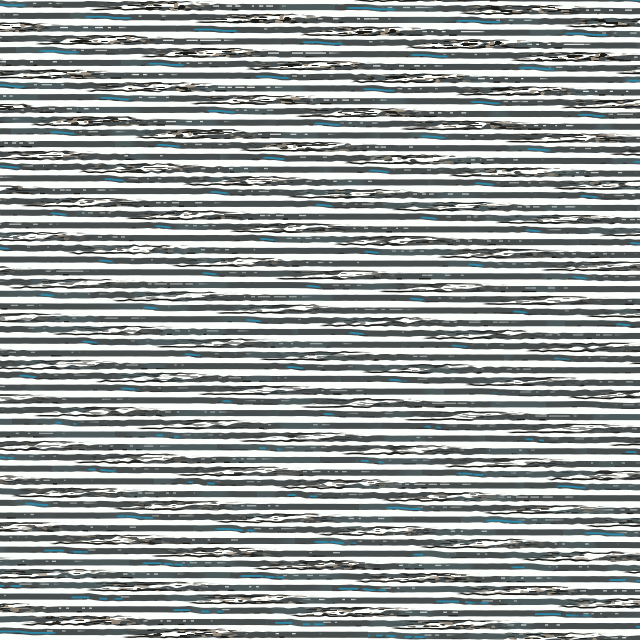
Write a WebGL 2 fragment shader that draws this pattern.

```glsl
#version 300 es
precision highp float;
// Thin charcoal stripes on white, stepped by torn breaks along shallow diagonals.
#define ROWS 55.1        // stripes down the canvas
#define SLOPE 0.011      // mean fall of a stripe across the canvas
#define PERIOD 0.578     // distance between breaks on one stripe
#define ROW_SHIFT 0.1648 // sideways move of the breaks per row
#define DRIFT 0.000061   // slow loss of that move
#define BREAK_START 0.234
#define HALF_WIDTH 0.26  // half stripe thickness, in rows
#define STEP 0.345       // total fall per period, in rows

uniform vec2 u_resolution;
out vec4 fragColor;

const vec3 PAPER = vec3(0.99, 1.0, 0.99);
const vec3 CHARCOAL = vec3(0.28, 0.30, 0.30);
const vec3 SLATE = vec3(0.31, 0.37, 0.38);
const vec3 BLACK = vec3(0.10, 0.10, 0.09);
const vec3 BEIGE = vec3(0.62, 0.57, 0.50);
const vec3 BLUE = vec3(0.16, 0.56, 0.70);

float hash(vec2 p) {
  p = fract(p * vec2(0.1031, 0.1137));
  p += dot(p, p.yx + 33.33);
  return fract((p.x + p.y) * p.x * 17.0);
}

float noise(vec2 p) {
  vec2 i = floor(p), f = fract(p);
  f = f * f * (3.0 - 2.0 * f);
  return mix(mix(hash(i), hash(i + vec2(1, 0)), f.x),
             mix(hash(i + vec2(0, 1)), hash(i + vec2(1, 1)), f.x), f.y);
}

// Share of a pixel of height px at q that lies between top and bottom
float band(float q, float top, float bottom, float px) {
  return clamp(min(bottom, q + 0.5 * px) - max(top, q - 0.5 * px), 0.0, px) / px;
}

// Soft window on a span of u
float span(float u, float a, float b, float soft) {
  return smoothstep(a - soft, a + soft, u) * (1.0 - smoothstep(b - soft, b + soft, u));
}

void main() {
  vec2 p = gl_FragCoord.xy / u_resolution;
  float down = 1.0 - p.y;
  float px = ROWS / u_resolution.y;

  // Row number, place in the row (q) and place along the period (u, break at 0.5)
  float v = (down - SLOPE * p.x) * ROWS - 0.35;
  float row = floor(v + 0.5);
  float q = v - row;
  float along = (p.x - BREAK_START - ROW_SHIFT * row + DRIFT * row * row) / PERIOD + 0.5;
  float u = fract(along);
  float seed = row * 0.37 + floor(along) * 5.3 + 20.0;

  // Slow changes down the canvas
  float fromMiddle = 2.0 * (down - 0.45);
  float heavy = clamp(abs(down - 0.58) * 2.2, 0.2, 1.0);
  float blueAt = 0.16 - 0.08 * fromMiddle * fromMiddle;
  float blueHalf = 0.018 + 0.06 * fromMiddle * fromMiddle;

  // Flat runs: the stripe before the break and the lower one after it
  float smallStep = smoothstep(blueAt - 0.02, blueAt + 0.03, u);
  float before = STEP * (0.35 * smallStep - u) - 0.05;
  float after = before + STEP * 0.65;
  float torn = (noise(vec2(u * 38.0, seed)) - 0.5) * 0.12;
  float wear = span(u, 0.28, 0.74, 0.08) + 0.6 * span(u, blueAt - 0.08, blueAt + 0.08, 0.04);
  float rough = (noise(vec2(u * 60.0, seed + 9.0)) - 0.5) * (0.02 + 0.11 * wear);

  float thickA = 2.0 * HALF_WIDTH * (1.0 - smoothstep(0.36, 0.62, u + torn));
  float thickB = 2.0 * HALF_WIDTH * smoothstep(0.42, 0.66, u - torn);
  float topA = before - HALF_WIDTH + rough;
  float bottomB = after + HALF_WIDTH - rough;
  float inkA = band(q, topA, topA + thickA, px);
  float inkB = band(q, bottomB - thickB, bottomB, px);

  // Stripe body with slate patches
  float patches = smoothstep(0.62, 0.75, noise(vec2(u * 9.0, seed + 31.0)));
  vec3 color = mix(PAPER, mix(CHARCOAL, SLATE, 0.8 * patches), max(inkA, inkB));

  // Torn streaks in the break
  float streak = noise(vec2(u * 46.0, q * 11.0 + seed * 2.0));
  float debris = band(q, topA + 0.04, bottomB, px) * span(u, 0.38, 0.65, 0.05);
  float dark = smoothstep(0.60, 0.72, streak) * debris * (0.35 + 0.65 * heavy);
  float pale = smoothstep(0.68, 0.8, noise(vec2(u * 70.0, q * 9.0 + seed + 57.0)));
  color = mix(color, BLACK, dark);
  color = mix(color, BEIGE, pale * debris * heavy);

  // Fine black lines leading into and out of the break
  float lead = band(q, bottomB - 0.13, bottomB - 0.01, px) * span(u, 0.345, 0.52, 0.012);
  float trail = band(q, topA, topA + 0.09, px) * span(u, 0.47, 0.61, 0.012);
  color = mix(color, BLACK, max(lead, 0.8 * trail));

  // Black nicks and white dashes along the stripe
  float center = u < 0.5 ? before : after;
  float nick = smoothstep(0.68, 0.76, noise(vec2(u * 52.0, seed + 77.0)));
  color = mix(color, BLACK, nick * band(q, center + 0.15, center + HALF_WIDTH, px)
      * (span(u, 0.62, 0.8, 0.03) + 0.5 * span(u, 0.02, 0.28, 0.03)));
  float dash = smoothstep(0.58, 0.68, noise(vec2(u * 95.0, seed + 43.0)));
  float dashZone = span(u, 0.66, 0.86, 0.03) + 0.7 * span(u, blueAt + 0.04, blueAt + 0.16, 0.02);
  color = mix(color, PAPER, 0.85 * dash * dashZone * band(q, center - 0.15, center - 0.04, px)
      * (0.4 + 0.6 * heavy));

  // Blue thread at the small step, broken up towards the bottom
  float gaps = smoothstep(0.3, 0.45, noise(vec2(u * 65.0, seed + 63.0)));
  float thread = span(u, blueAt - blueHalf, blueAt + blueHalf, 0.006);
  thread *= mix(1.0, gaps, smoothstep(0.5, 0.65, down));
  color = mix(color, BLUE, 0.9 * thread * band(q, before - 0.01, before + 0.15, px));

  fragColor = vec4(color, 1.0);
}
```
